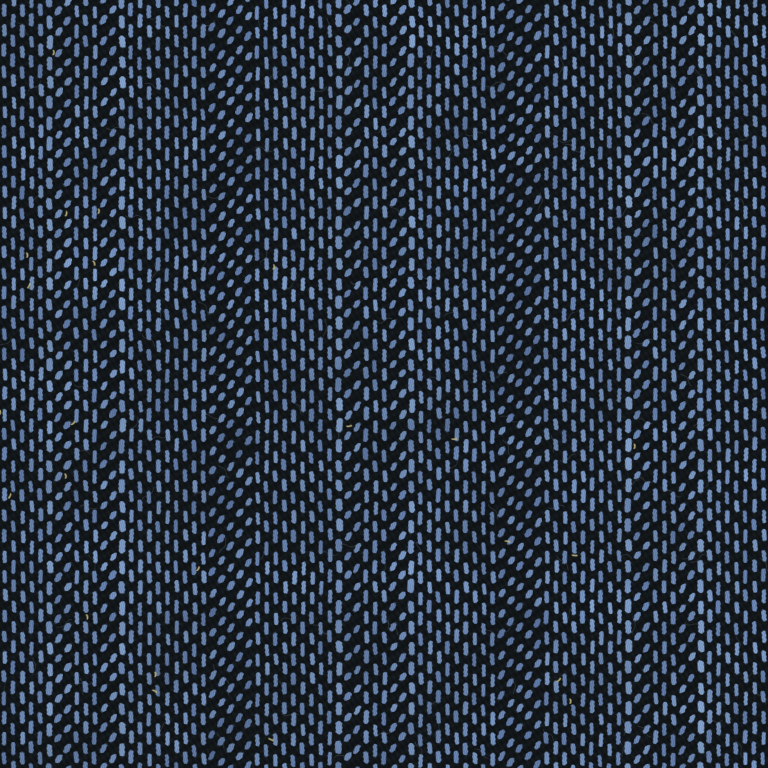
This texture is drawn by a WebGL 1 fragment shader. Its source:

```glsl
precision highp float;
uniform vec2 u_resolution;

#define COLUMNS 85.0
#define ROWS 38.0
#define STRIPE 32.0
#define STRIPE_CENTER 25.0
#define SOFTNESS 0.0013
#define JITTER 0.12
#define CLOTH vec3(0.056, 0.070, 0.078)
#define RIB vec3(0.050, 0.060, 0.075)
#define STEEL vec3(0.36, 0.46, 0.64)
#define PALE vec3(0.53, 0.65, 0.81)
#define FIBRE vec3(0.42, 0.47, 0.50)
#define SPECK vec3(0.74, 0.70, 0.48)

float hash(vec2 p) {
  return fract(sin(dot(p, vec2(127.1, 311.7))) * 4375.85);
}

// Layered sines, roughly -1 to 1
float waves(vec2 p) {
  float sum = 0.0;
  float amp = 0.5;
  for (int i = 0; i < 4; i++) {
    sum += amp * sin(p.x + 1.7 * sin(p.y)) * cos(p.y - 0.8 * p.x);
    p = mat2(1.5, 1.1, -1.1, 1.5) * p + 2.3;
    amp *= 0.6;
  }
  return sum;
}

float capsule(vec2 p, vec2 halfSize) {
  float r = min(halfSize.x, halfSize.y);
  vec2 d = abs(p) - halfSize + r;
  return length(max(d, 0.0)) + min(max(d.x, d.y), 0.0) - r;
}

// Blue floats of one warp column: x is coverage, y is shade
vec2 warpFloat(vec2 p, float edge) {
  float column = floor(p.x * COLUMNS);
  float k = mod(column - STRIPE_CENTER + STRIPE * 0.5, STRIPE) - STRIPE * 0.5;
  float a = abs(k);

  // Stripe profile: dark centre, two short-stitch lines, bold neighbours
  float centre = 1.0 - step(2.5, a);
  float side = step(12.5, a) * (1.0 - step(14.5, a));
  float bold = step(11.5, a) * (1.0 - step(12.5, a));
  float dotted = max(centre, side);

  float phase = 0.5 * column - 0.14 * centre * k + JITTER * hash(vec2(column, 3.0));
  float y = p.y * ROWS + phase;
  vec2 id = vec2(column, floor(y));
  float r1 = hash(id);
  float r2 = hash(id + 41.3);
  float r3 = hash(id + 87.9);

  vec2 cell = vec2(1.0 / COLUMNS, 1.0 / ROWS);
  vec2 q = vec2(fract(p.x * COLUMNS), fract(y)) - 0.5;
  q -= JITTER * vec2(r1 - 0.5, r2 - 0.5);
  q *= cell;
  q.x -= q.y * mix(0.16 * (r3 - 0.7), 0.38, dotted);

  vec2 size = mix(vec2(0.25, 0.32), vec2(0.32, 0.22), dotted);
  size += bold * vec2(0.08, 0.01);
  size *= vec2(0.9 + 0.22 * r2, 0.88 + 0.2 * r3);
  size.x += 0.04 * (hash(vec2(column, 9.0)) - 0.5);
  float d = capsule(q, size * cell);
  d += 0.0004 * sin(q.y * 1100.0 + 6.3 * r1) * sin(q.x * 700.0 + 6.3 * r2);

  float strand = sin(q.x * 2400.0 + q.y * 500.0 + 6.3 * r3);
  float shade = 0.15 + 0.55 * r1 + 0.14 * strand + 0.2 * bold - 0.15 * centre;
  return vec2(1.0 - smoothstep(-edge, edge, d), clamp(shade, 0.0, 1.0));
}

// Loose bent hairs, one candidate per cell: x is coverage, y marks a speck
vec2 lint(vec2 p, float density, float seed, float edge) {
  vec2 id = floor(p * density);
  float pick = hash(id + seed);
  float angle = 6.2832 * hash(id + seed + 13.0);
  vec2 offset = vec2(hash(id + seed + 29.0), hash(id + seed + 53.0)) - 0.5;
  vec2 q = (fract(p * density) - 0.5 - 0.4 * offset) / density;
  q = mat2(cos(angle), -sin(angle), sin(angle), cos(angle)) * q;
  float speck = step(0.95, pick);
  q.y += 0.0018 * sin(q.x * 300.0 + angle);
  vec2 size = mix(vec2(0.011, 0.0004), vec2(0.0034, 0.0012), speck);
  float cover = 1.0 - smoothstep(-edge, edge, capsule(q, size));
  return vec2(cover * step(0.55, pick) * mix(0.35, 0.9, speck), speck);
}

void main() {
  vec2 p = gl_FragCoord.xy / u_resolution.y;
  float edge = max(SOFTNESS, 0.7 / u_resolution.y);
  vec2 warped = p + 0.0012 * vec2(waves(p * 11.0), waves(p * 9.0 + 5.0));

  // Black ground with faint woven ribs
  vec2 weave = 6.2832 * warped * vec2(COLUMNS, ROWS * 2.0);
  float rib = 0.5 + 0.5 * cos(weave.x) * sin(weave.y + 0.5 * weave.x);
  vec3 color = CLOTH + RIB * rib * (0.35 + 0.4 * hash(floor(p * 260.0)));

  // Blue floats with uneven fading
  vec2 stitch = warpFloat(warped, edge);
  float fade = 0.96 + 0.12 * waves(p * 17.0 + 2.0);
  color = mix(color, mix(STEEL, PALE, stitch.y) * fade, stitch.x);

  // Lint in three scattered layers
  for (int i = 0; i < 3; i++) {
    float layer = float(i);
    vec2 hair = lint(p + 0.037 * layer, 9.0 + 2.0 * layer, 17.0 * layer, edge);
    color = mix(color, mix(FIBRE, SPECK, hair.y), hair.x);
  }
  gl_FragColor = vec4(color, 1.0);
}
```
